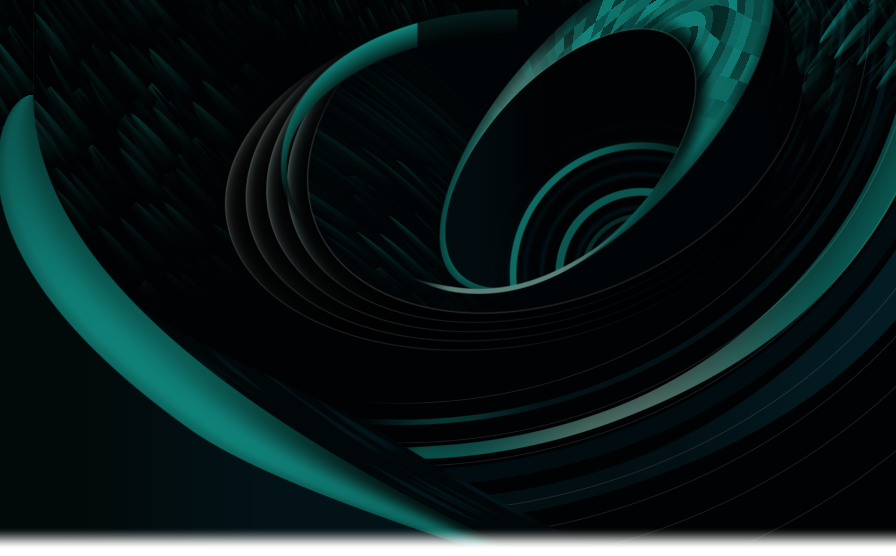
Reproduce this background procedurally as a Shadertoy shader.

```glsl
float hash(vec2 p) {
  return fract(sin(dot(p, vec2(127.1, 311.7))) * 4375.85);
}

float corner(vec2 i, vec2 f, vec2 o) {
  float a = 6.283 * hash(i + o);
  return dot(vec2(cos(a), sin(a)), f - o);
}

float noise(vec2 p) {
  vec2 i = floor(p), f = p - i, u = f * f * (3.0 - 2.0 * f), e = vec2(0, 1);
  return mix(mix(corner(i, f, e.xx), corner(i, f, e.yx), u.x),
             mix(corner(i, f, e.xy), corner(i, f, e.yy), u.x), u.y);
}

float ramp(float a, float b, float x) {
  float t = clamp((x - a) / (b - a), 0.0, 1.0);
  return t * t * (3.0 - 2.0 * t);
}

float fill(float d) { return ramp(1.0, -1.0, d * iResolution.y); }
float band(float d, float w) { return fill(abs(d) - w); }

float bump(vec2 p, vec2 center, float k) {
  vec2 q = (p - center) * k;
  return exp(-dot(q, q));
}

// Approximate distance to a skewed ellipse
float oval(vec2 p, vec2 center, vec2 radii, float skew) {
  vec2 q = (p - center) / radii;
  float s = 1.0 - skew * skew;
  float k = sqrt(max((dot(q, q) - 2.0 * skew * q.x * q.y) / s, 1e-4));
  return (k - 1.0) * k * s / max(length((q - skew * q.yx) / radii), 1e-3);
}

// Overlapping pointed scales
float blades(vec2 p, float angle, vec2 density) {
  float c = cos(angle), s = sin(angle), light = 0.0;
  vec2 q = vec2(c * p.x + s * p.y, c * p.y - s * p.x) * density;
  for (float i = 0.0; i < 3.0; i++) {
    vec2 r = q + i * vec2(0.37, 0.43);
    r.x += 0.8 * hash(vec2(floor(r.y), i));
    vec2 f = fract(r);
    float h = hash(floor(r) + 17.0 * i);
    float shape = ramp(0.0, 0.07, sqrt(f.x) * (0.2 + 0.3 * h) - abs(f.y - 0.5));
    light = mix(light, h * h * (1.0 - f.x) * mix(0.35, 1.0, ramp(0.4, 0.6, f.y)), shape);
  }
  return light;
}

void mainImage(out vec4 fragColor, in vec2 fragCoord) {
  vec2 p = fragCoord / iResolution.xy * vec2(1.61, 1);
  vec3 teal = vec3(0.05, 0.42, 0.39), silver = vec3(0.32, 0.46, 0.43);
  vec3 navy = vec3(0.008, 0.07, 0.09), ink = vec3(0.003, 0.008, 0.011), col = ink;

  // Bristling wall
  float wall = ramp(0.42, 0.72, p.y + 0.15 * noise(p * 7.0)) * ramp(0.55, 0.25, p.x);
  col += teal * 0.55 * wall * blades(p, 0.3 * p.x - 0.9, vec2(7, 24));
  float fringe = ramp(0.9, 1.0, p.y) * ramp(0.3, 0.5, p.x);
  col += teal * 0.3 * fringe * blades(p, -1.2, vec2(14, 50));

  // Sweeping bands at the lower right
  vec2 q = (p - vec2(0.72, 1)) / vec2(0.95, 0.815);
  float k = length(q), sweep = ramp(0.62, 0.8, p.x) * ramp(1.0, 0.9, p.y);
  float east = ramp(1.1, 1.6, p.x);
  float grain = noise(vec2(k * 90.0, atan(q.y, q.x) * 5.0));
  col += navy * ramp(0.05, 0.4, grain) * ramp(1.3, 1.55, p.x) * ramp(1.05, 0.8, k);
  col = mix(col, navy * (0.8 + 0.7 * east), sweep * band(k - 1.13, 0.025 + 0.018 * east));
  col = mix(col, navy * 0.7, sweep * band(k - 1.055, 0.018));
  vec3 glow = mix(teal * 0.75, silver * 0.9, ramp(0.8, 1.1, p.x) * ramp(1.5, 1.15, p.x));
  col = mix(col, glow * (0.8 + 0.25 * ramp(0.97, 1.03, k)),
            ramp(0.68, 0.76, p.x) * band(k - 1.0, 0.009 + 0.005 * sweep + 0.017 * east));
  col = mix(col, mix(teal * 0.5, navy, ramp(0.8, 1.0, p.x)), sweep * band(k - 0.932, 0.006));
  for (float i = 0.0; i < 7.0; i++)
    col += 0.12 * sweep * band(k - 0.89 - 0.077 * i - 0.015 * sin(i * 2.4), 0.0008);

  // Streaks in the upper right corner
  float streaks = fill(1.61 - 0.2 * p.y - p.x) * ramp(0.77, 0.9, p.y);
  col += teal * 1.1 * streaks * blades(p, 0.85, vec2(6, 26));

  // Nested rings of the left bowl
  float outer = oval(p, vec2(0.9, 0.68), vec2(0.495, 0.31), 0.15), rim = 0.0;
  col = mix(col, ink * 0.6, fill(outer));
  float lit = ramp(0.95, 0.74, p.y) * ramp(0.4, 0.66, p.y) * ramp(0.75, 0.5, p.x);
  for (float t = 0.0; t < 1.1; t += 0.25) {
    rim = oval(p, vec2(0.9 + 0.1 * t, 0.68 + 0.1 * t),
               vec2(0.495 - 0.048 * t, 0.31 + 0.033 * t), 0.15 + 0.15 * t);
    float edge = fill(rim) * exp(min(rim, 0.0) * 110.0) * step(t, 0.9);
    col += mix(vec3(0.2), silver * 0.7, t) * edge * lit;
    col += 0.13 * band(rim, 0.0008) * ramp(0.9, 0.7, p.y) * ramp(1.4, 0.6, p.x);
  }

  // Bowl interior and its upper arc
  float bowl = fill(max(rim, outer));
  col = mix(col, ink + navy * 0.12, bowl);
  col += teal * 0.65 * bowl * bump(p, vec2(0.68, 0.66), 6.2) * blades(p, 0.25 - p.x, vec2(15, 34));
  col += 0.1 * band(rim, 0.0013) * ramp(0.92, 0.7, p.y);
  float arc = oval(p, vec2(0.93, 0.7), vec2(0.42, 0.262), 0.0);
  float arcLight = ramp(0.6, 0.76, p.y) * mix(1.0, 0.22, fill(0.75 - p.x));
  col = mix(col, teal * arcLight * (0.75 + 25.0 * arc), ramp(0.58, 0.68, p.y)
            * fill(p.x - 0.93) * band(arc, 0.005 + 0.016 * ramp(0.7, 0.95, p.y)));

  // Tilted funnel with a tiled rim
  float funnel = oval(p, vec2(1.09, 0.79), vec2(0.3, 0.315), 0.68);
  float hole = oval(p, vec2(1.025, 0.715), vec2(0.225, 0.233), 0.57);
  float turn = atan(p.y - 0.75, p.x - 1.06);
  float tile = hash(floor(vec2(turn * 9.0 + funnel * 20.0, funnel * 55.0)));
  vec3 rimColor = teal * mix(1.0, 0.35 + 0.9 * tile, ramp(0.72, 0.95, p.y));
  rimColor = mix(rimColor, silver, 0.7 * bump(p, vec2(0.93, 0.82), 9.0));
  rimColor *= mix(1.0, ramp(0.0, 0.035, hole), 0.85 * ramp(1.1, 1.25, p.x));
  col = mix(col, rimColor * (0.65 + 0.35 * ramp(0.0, -0.02, funnel)), fill(funnel));

  // Ripples inside the hole
  float r = length(p - vec2(1.153, 0.507));
  vec3 deep = ink + navy * 0.55 * ramp(1.0, 0.82, p.x);
  deep += navy * 0.8 * pow(0.5 + 0.5 * cos(r * 210.0), 4.0) * ramp(0.3, 0.15, r);
  deep = mix(deep, teal * (0.3 + 0.7 * ramp(1.25, 1.0, p.x)), band(r - 0.231, 0.006));
  deep = mix(deep, teal * 0.8, band(r - 0.148, 0.007));
  deep = mix(deep, teal * 0.4, band(r - 0.105, 0.004));
  col = mix(col, deep, fill(max(hole, funnel + 0.006)));
  col += silver * 0.35 * band(hole, 0.001) * ramp(0.6, 0.8, p.y);

  // Bright lip
  float lip = p.y - 0.476 - 1.7 * pow(abs(p.x - 0.86), 2.0);
  float span = ramp(0.73, 0.82, p.x) * ramp(1.16, 1.0, p.x);
  col = mix(col, silver * 1.1, span * band(lip, 0.001 + 0.0035 * span));

  // Foreground sheet and crescent edge
  float drop = max(0.83 - p.y, 0.0), slope = sqrt(1.0 + 6.6 * drop * drop);
  float x = p.x - 0.06 - 1.29 * drop * drop;
  float width = 0.24 * sqrt(drop) * ramp(0.95, 0.6, drop), below = fill(0.1 - drop);
  float streak = ramp(0.1, 0.5, noise(vec2(x * 70.0, drop * 9.0)));
  col = mix(col, navy * (0.35 + 0.8 * streak),
            below * fill((x - 0.15 * ramp(0.35, 0.62, drop)) / slope));
  vec3 sheet = mix(vec3(0.006, 0.035, 0.035), navy, ramp(0.1, 0.5, p.x));
  col = mix(col, sheet, below * fill((x + 0.5 * width) / slope));
  float across = clamp(x / max(width, 0.001) + 1.0, 0.0, 1.0);
  vec3 edgeColor = teal * (0.8 + 0.4 * ramp(0.0, 0.45, drop) * ramp(0.9, 0.6, drop));
  edgeColor *= 1.0 - ramp(0.35, 1.0, across) * (0.3 + 0.5 * ramp(0.45, 0.75, drop));
  col = mix(col, edgeColor * (0.8 + 0.2 * ramp(0.0, 0.25, across)),
            fill(-drop) * fill((abs(x + 0.5 * width) - 0.5 * width) / slope));

  // Pale footer
  fragColor = vec4(mix(col, vec3(1), ramp(0.052, 0.012, p.y)), 1);
}
```
